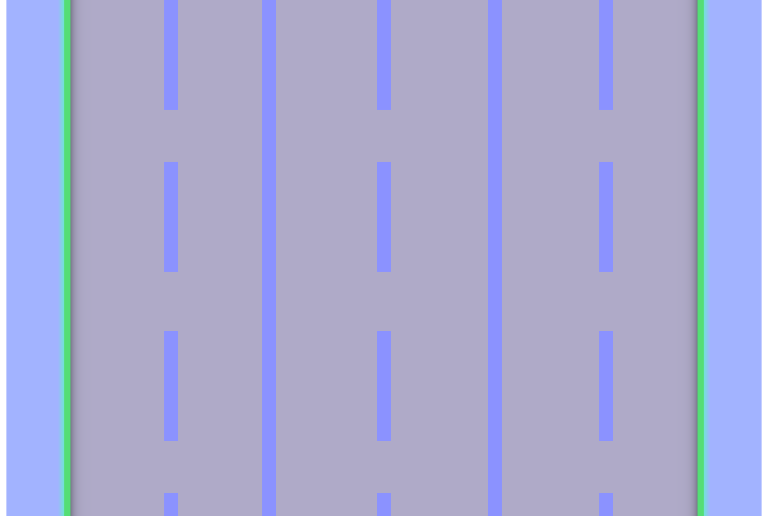
Write a Shadertoy shader that draws this texture map.

```glsl
#define ROAD_HALF 0.4082
#define GREEN_END 0.4165
#define KERB_END 0.4235
#define PATH_END 0.4917
#define LINE_HALF 0.0091
#define DASH_HALF 0.0716
#define DASH_PERIOD 0.4310
#define DASH_SHIFT 0.2109
#define SHADOW_WIDTH 0.0055

const vec3 ROAD = vec3(0.686, 0.667, 0.784);
const vec3 PAINT = vec3(0.545, 0.573, 1.0);
const vec3 PATH = vec3(0.635, 0.702, 1.0);
const vec3 KERB_GREEN = vec3(0.33, 0.87, 0.46);
const vec3 KERB_CYAN = vec3(0.46, 0.87, 0.86);

// Antialiased coverage of a strip centred on zero
float strip(float d, float halfWidth, float aa) {
    return clamp((halfWidth - abs(d)) / aa + 0.5, 0.0, 1.0);
}

// Antialiased step from 0 to 1 at an edge
float rise(float edge, float x, float aa) {
    return clamp((x - edge) / aa + 0.5, 0.0, 1.0);
}

// Signed offset to the nearest repeat of a centre
float repeatOffset(float x, float centre) {
    return mod(x - centre + 0.5 * DASH_PERIOD, DASH_PERIOD) - 0.5 * DASH_PERIOD;
}

// Two unevenly spaced dashes per period
float dashes(float down, float aa) {
    float first = strip(repeatOffset(down, DASH_HALF), DASH_HALF, aa);
    float second = strip(repeatOffset(down, DASH_HALF + DASH_SHIFT), DASH_HALF, aa);
    return max(first, second);
}

float laneMarks(float x, float down, float aa) {
    float broken = max(strip(x - 0.2227, LINE_HALF, aa),
                   max(strip(x - 0.5, LINE_HALF, aa),
                       strip(x - 0.7891, LINE_HALF, aa)));
    float solid = max(strip(x - 0.3503, LINE_HALF, aa),
                      strip(x - 0.6445, LINE_HALF, aa));
    return max(solid, broken * dashes(down, aa));
}

void mainImage(out vec4 fragColor, in vec2 fragCoord) {
    // Width spans 0 to 1; down is measured from the top edge
    float aa = 1.0 / iResolution.x;
    float x = fragCoord.x * aa;
    float down = (iResolution.y - fragCoord.y) * aa;
    float side = abs(x - 0.5);

    // Road surface darkening towards the kerbs
    float shadow = exp(-max(ROAD_HALF - side, 0.0) / SHADOW_WIDTH);
    vec3 color = ROAD * (1.0 - 0.32 * shadow);
    color = mix(color, PAINT, laneMarks(x, down, aa));

    // Kerb bevel blending into the footpath
    vec3 bevel = mix(KERB_CYAN, PATH, smoothstep(GREEN_END, KERB_END + 0.002, side));
    color = mix(color, KERB_GREEN, rise(ROAD_HALF, side, aa));
    color = mix(color, bevel, rise(GREEN_END, side, aa));

    // Blank outer margins
    color = mix(color, vec3(1.0), rise(PATH_END, side, aa));
    fragColor = vec4(color, 1.0);
}
```
